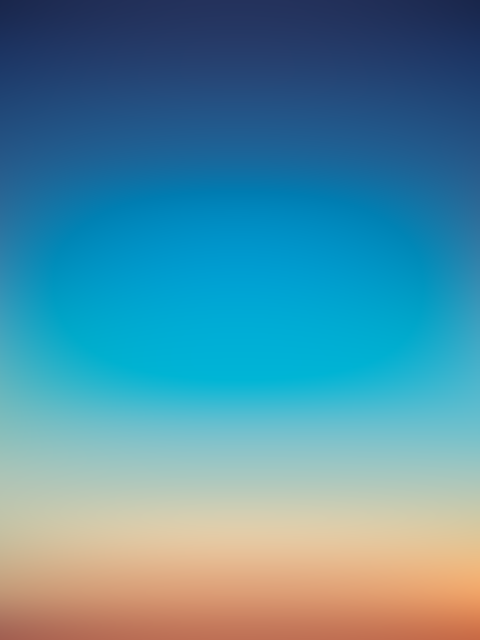
Give the GLSL for this background, as a Shadertoy shader.

```glsl
// Dusk sky gradient: navy above, a cyan oval glow in the middle, an orange horizon below.

const int STOPS = 13;          // evenly spaced from bottom to top
const float LEVELS = 255.0;    // scale of the colour stops
const float GLOW_CENTRE = 0.495;
const float GLOW_FALLOFF = 2.0;
const vec3 WARM_TILT = vec3(24.0, 7.0, -7.0);   // added right, removed left
const vec3 COOL_TILT = vec3(-12.0, 1.0, 9.0);
const float WARM_HEIGHT = 0.06, WARM_WIDTH = 0.13;
const float COOL_HEIGHT = 0.36, COOL_WIDTH = 0.12;

// Sky at the side edges
const vec3 EDGE[STOPS] = vec3[STOPS](
    vec3(180, 100, 75), vec3(218, 163, 116), vec3(208, 195, 158),
    vec3(172, 197, 184), vec3(120, 190, 195), vec3(83, 178, 196),
    vec3(62, 158, 188), vec3(50, 132, 172), vec3(44, 108, 153),
    vec3(38, 88, 136), vec3(32, 70, 118), vec3(28, 52, 98),
    vec3(25, 38, 75));

// Sky on the centre line; negative red clips to form the oval rim
const vec3 CENTRE[STOPS] = vec3[STOPS](
    vec3(190, 112, 85), vec3(222, 163, 123), vec3(226, 204, 168),
    vec3(172, 200, 190), vec3(106, 191, 206), vec3(-12, 180, 214),
    vec3(-75, 171, 213), vec3(-70, 156, 208), vec3(-20, 136, 190),
    vec3(24, 104, 156), vec3(36, 82, 132), vec3(38, 62, 108),
    vec3(36, 50, 92));

vec3 skyStop(int index, float glow) {
    int i = clamp(index, 0, STOPS - 1);
    return mix(EDGE[i], CENTRE[i], glow);
}

// Catmull-Rom curve through the vertical stops
vec3 skyGradient(float height, float glow) {
    float position = clamp(height, 0.0, 1.0) * float(STOPS - 1);
    int i = min(int(position), STOPS - 2);
    float t = position - float(i);
    vec3 a = skyStop(i - 1, glow);
    vec3 b = skyStop(i, glow);
    vec3 c = skyStop(i + 1, glow);
    vec3 d = skyStop(i + 2, glow);
    vec3 cubic = 3.0 * (b - c) + d - a;
    vec3 quadratic = 2.0 * a - 5.0 * b + 4.0 * c - d;
    return b + 0.5 * t * (c - a + t * (quadratic + t * cubic));
}

// Soft horizontal band
float band(float height, float middle, float width) {
    float offset = (height - middle) / width;
    return exp(-offset * offset);
}

void mainImage(out vec4 fragColor, in vec2 fragCoord) {
    vec2 uv = fragCoord / iResolution.xy;
    float side = 2.0 * (uv.x - GLOW_CENTRE);
    float glow = 1.0 - min(pow(abs(side), GLOW_FALLOFF), 1.0);
    vec3 colour = skyGradient(uv.y, glow);

    // Warmer horizon and cooler haze towards the right
    float tilt = side * abs(side);
    colour += tilt * WARM_TILT * band(uv.y, WARM_HEIGHT, WARM_WIDTH);
    colour += tilt * COOL_TILT * band(uv.y, COOL_HEIGHT, COOL_WIDTH);

    fragColor = vec4(clamp(colour / LEVELS, 0.0, 1.0), 1.0);
}
```
